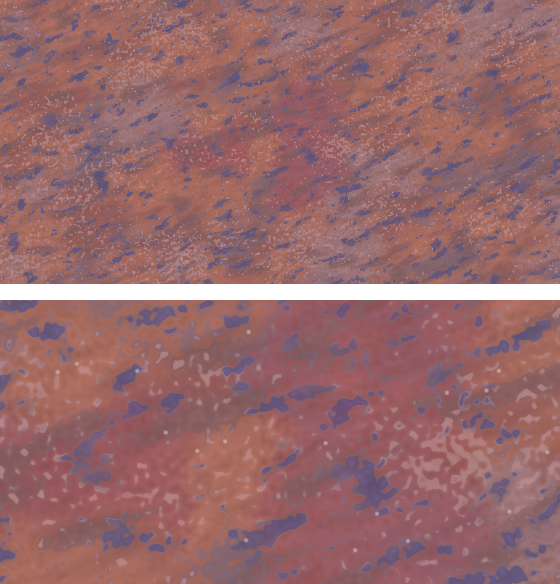
Top: the whole. Bottom: its middle third, enlarged.
Reproduce this texture procedurally as a Shadertoy shader.

```glsl
// Weathered rust-coloured rock with slanted slate-blue flecks, rose patches and fine grain.

const vec3 ORANGE = vec3(0.668, 0.425, 0.372);
const vec3 RUST   = vec3(0.580, 0.365, 0.355);
const vec3 DUSK   = vec3(0.505, 0.365, 0.375);
const vec3 MAUVE  = vec3(0.615, 0.465, 0.485);
const vec3 ROSE   = vec3(0.600, 0.335, 0.375);
const vec3 SLATE  = vec3(0.475, 0.390, 0.450);
const vec3 BLUE   = vec3(0.370, 0.325, 0.480);
const vec3 PLUM   = vec3(0.450, 0.290, 0.440);
const vec3 PALE   = vec3(0.690, 0.515, 0.515);
const vec3 SPARK  = vec3(0.800, 0.720, 0.710);

const float SLANT       = 0.40;              // streak angle in radians
const vec2  FLECK_FREQ  = vec2(14.0, 31.0);  // along and across the streaks
const vec2  STREAK_FREQ = vec2(8.0, 24.0);
const vec2  FLAKE_FREQ  = vec2(44.0, 80.0);
const float GRAIN_FREQ  = 107.0;
const float FLECK_LEVEL = 0.44;
const float SPARK_FREQ  = 85.0;
const float SPARK_SHARE = 0.012;

float hash(vec2 cell) {
    uvec2 u = uvec2(ivec2(cell)) * uvec2(1597334673u, 3812015801u);
    uint h = (u.x ^ u.y) * 1597334673u;
    h = (h ^ (h >> 15)) * 2246822519u;
    h ^= h >> 13;
    return float(h >> 8) / 16777216.0;
}

float cornerRamp(vec2 cell, vec2 offset) {
    float angle = 6.28318 * hash(cell);
    return dot(vec2(cos(angle), sin(angle)), offset);
}

// Gradient noise, roughly -1 to 1
float noise(vec2 p) {
    vec2 i = floor(p), f = p - i;
    vec2 w = f * f * f * (f * (f * 6.0 - 15.0) + 10.0);
    vec2 e = vec2(1.0, 0.0);
    float low  = mix(cornerRamp(i, f), cornerRamp(i + e.xy, f - e.xy), w.x);
    float high = mix(cornerRamp(i + e.yx, f - e.yx), cornerRamp(i + e.xx, f - e.xx), w.x);
    return 1.4 * mix(low, high, w.y);
}

float fbm(vec2 p) {
    float sum = 0.0, amp = 0.6;
    for (int k = 0; k < 4; k++) {
        sum += amp * noise(p);
        p = p * 2.03 + 17.3;
        amp *= 0.55;
    }
    return sum;
}

float boxDistance(vec2 p, vec2 halfSize) {
    vec2 d = abs(p) - halfSize;
    return length(max(d, 0.0)) + min(max(d.x, d.y), 0.0);
}

// Small round crystals, one per chosen grid cell
float sparks(vec2 p) {
    vec2 g = p * SPARK_FREQ, cell = floor(g);
    vec2 centre = 0.3 + 0.4 * vec2(hash(cell + 71.0), hash(cell + 137.0));
    float chosen = step(hash(cell + 211.0), SPARK_SHARE);
    return chosen * (1.0 - smoothstep(0.08, 0.32, length(g - cell - centre)));
}

void mainImage(out vec4 fragColor, in vec2 fragCoord) {
    vec2 p = fragCoord / iResolution.y;
    float aspect = iResolution.x / iResolution.y;
    vec2 along = vec2(cos(SLANT), sin(SLANT));
    vec2 bent = p + 0.018 * vec2(noise(p * 5.0 + 3.0), noise(p * 5.0 + 40.0));
    vec2 q = vec2(dot(bent, along), dot(bent, vec2(-along.y, along.x)));

    // Shared fine structure
    float grain = noise(p * GRAIN_FREQ + 9.0);
    float crumb = noise(p * 63.0 + 31.0);
    float flake = noise(q * FLAKE_FREQ + 60.0);
    float ragged = 0.34 * grain + 0.25 * crumb + 0.20 * flake;

    // Broad ground tones, stretched along the slant
    float ground = fbm(q * vec2(4.0, 9.0) + 12.0);
    vec3 color = mix(ORANGE, RUST, smoothstep(-0.16, 0.34, ground + 0.5 * ragged));
    float mauveZone = fbm(p * vec2(2.3, 3.0) + 5.7);
    color = mix(color, MAUVE, 0.88 * smoothstep(-0.04, 0.30, mauveZone + 0.6 * ragged));
    float slateZone = fbm(q * vec2(3.0, 5.0) + 83.0);
    color = mix(color, SLATE, 0.78 * smoothstep(0.08, 0.42, slateZone + 0.7 * ragged));

    // Rose patches near the middle, with worn straight sides
    vec2 c = p - vec2(0.5 * aspect, 0.5);
    float patchDist = min(boxDistance(c - vec2(0.10, -0.01), vec2(0.13, 0.21)),
                          boxDistance(c - vec2(-0.25, -0.03), vec2(0.14, 0.07)));
    patchDist += 0.05 * noise(p * 9.0) + 0.05 * ragged;
    float rose = 1.0 - smoothstep(-0.04, 0.035, patchDist);
    color = mix(color, ROSE, 0.70 * rose);

    // Broken dusky streaks
    float streak = noise(q * STREAK_FREQ + 130.0) + 0.9 * ragged + 0.4 * ground;
    color = mix(color, DUSK, 0.75 * smoothstep(0.16, 0.46, streak));

    // Pale crumbs gathered in loose areas
    float paleZone = fbm(p * vec2(2.6, 3.6) + 29.0);
    float pale = 0.45 * flake + 0.40 * crumb + 0.65 * grain + 0.95 * paleZone;
    color = mix(color, PALE, 0.70 * smoothstep(0.30, 0.55, pale));

    // Slanted flecks with a dusky rim and a crumbled edge
    float fleck = noise(q * FLECK_FREQ + 7.0) + 0.35 * noise(q * FLECK_FREQ * 2.1 + 51.0);
    fleck += 1.05 * ragged + 0.30 * slateZone;
    vec3 fleckColor = mix(BLUE, PLUM, 0.6 * rose * smoothstep(-0.2, 0.4, noise(p * 8.0 + 2.0)));
    fleckColor = mix(fleckColor, SLATE, 0.5 * smoothstep(0.0, 0.5, noise(p * 11.0 + 90.0)));
    color = mix(color, SLATE, 0.50 * smoothstep(FLECK_LEVEL - 0.22, FLECK_LEVEL, fleck));
    color = mix(color, fleckColor, 0.90 * smoothstep(FLECK_LEVEL, FLECK_LEVEL + 0.12, fleck));

    // Shallow relief, grain and crystals
    float relief = 0.05 * noise(q * vec2(16.0, 48.0) + 100.0) + 0.04 * flake;
    color *= 1.0 + relief + 0.07 * grain + 0.04 * crumb;
    color = mix(color, SPARK, 0.70 * sparks(p));

    fragColor = vec4(color, 1.0);
}
```
